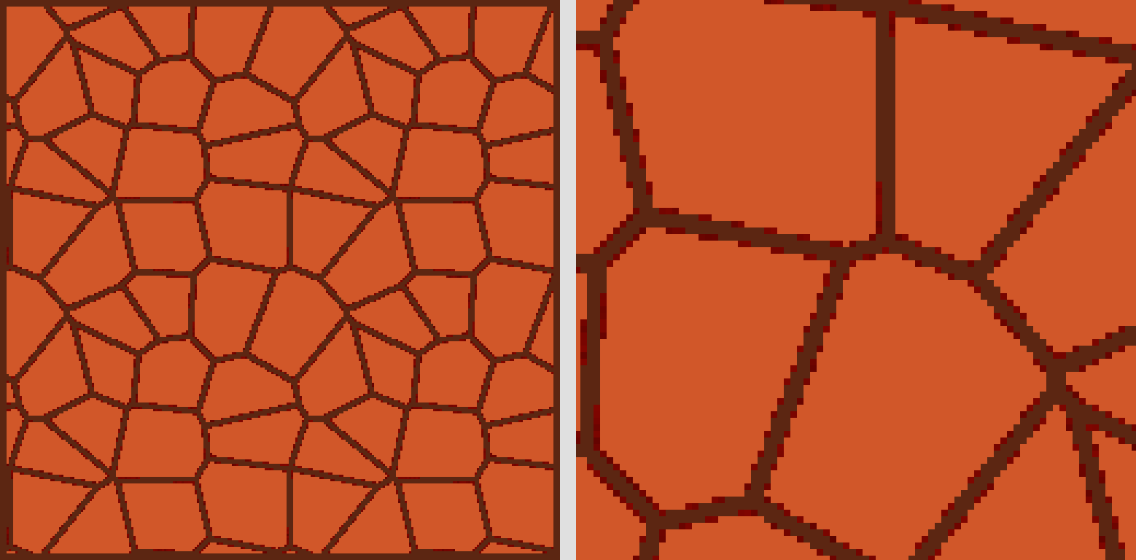
Left, the full canvas; right, a detail of the centre.
Give the GLSL for this pattern, as a Shadertoy shader.

```glsl
// Cracked terracotta paving: a repeating Voronoi tile with dark joints in a brown frame.

const vec3 CLAY = vec3(0.82, 0.34, 0.16);
const vec3 JOINT = vec3(0.36, 0.15, 0.07);
const vec3 RIM_LIGHT = vec3(0.51, 0.02, 0.0);
const vec3 RIM_DARK = vec3(0.36, 0.01, 0.0);

const float TEXELS = 256.0;       // coarse grain steps across the canvas
const float CELLS = 8.0;          // stones across the canvas
const float PERIOD = 4.0;         // stones before the tile repeats
const float JITTER = 0.94;        // irregularity of the stones
const float JOINT_HALF = 0.0046;  // half width of the brown joint
const float RIM_HALF = 0.0062;    // half width including the red rim
const float FRAME = 0.0105;       // width of the outer frame
const float SEED = 17.0;

vec2 hash2(vec2 p) {
    vec3 q = fract(vec3(p.xyx + SEED) * vec3(0.1031, 0.1030, 0.0973));
    q += dot(q, q.yzx + 33.33);
    return fract((q.xx + q.yz) * q.zy);
}

// Stone centre of a grid cell, wrapped so that the tile repeats
vec2 stoneCentre(vec2 cell) {
    return cell + 0.5 + JITTER * (hash2(mod(cell, PERIOD)) - 0.5);
}

// Distance to the nearest joint, in canvas units
float jointDistance(vec2 uv) {
    vec2 p = uv * CELLS;
    vec2 base = floor(p);
    vec2 nearest = vec2(0.0);
    float best = 1e3;
    for (int y = -2; y <= 2; y++)
    for (int x = -2; x <= 2; x++) {
        vec2 toStone = stoneCentre(base + vec2(x, y)) - p;
        float d = dot(toStone, toStone);
        if (d < best) {
            best = d;
            nearest = toStone;
        }
    }
    float edge = 1e3;
    for (int y = -3; y <= 3; y++)
    for (int x = -3; x <= 3; x++) {
        vec2 toStone = stoneCentre(base + vec2(x, y)) - p;
        vec2 across = toStone - nearest;
        if (dot(across, across) > 1e-5)
            edge = min(edge, dot(0.5 * (nearest + toStone), normalize(across)));
    }
    return edge / CELLS;
}

// Flat colour of one grain step
vec3 texelColour(vec2 texel) {
    vec2 uv = (texel + 0.5) / TEXELS;
    vec2 border = min(uv, 1.0 - uv);
    if (min(border.x, border.y) < FRAME) return JOINT;
    float d = jointDistance(uv);
    if (d < JOINT_HALF) return JOINT;
    if (d < RIM_HALF) return mix(RIM_DARK, RIM_LIGHT, sqrt(hash2(texel).x));
    return CLAY;
}

void mainImage(out vec4 fragColor, in vec2 fragCoord) {
    // Blend neighbouring grain steps over about one screen pixel
    vec2 grid = fragCoord / iResolution.xy * TEXELS - 0.5;
    vec2 texel = floor(grid);
    vec2 soft = min(vec2(0.5), 0.5 * TEXELS / iResolution.xy);
    vec2 f = smoothstep(0.5 - soft, 0.5 + soft, grid - texel);

    vec3 low = mix(texelColour(texel), texelColour(texel + vec2(1, 0)), f.x);
    vec3 high = mix(texelColour(texel + vec2(0, 1)), texelColour(texel + vec2(1, 1)), f.x);
    fragColor = vec4(mix(low, high, f.y), 1.0);
}
```
